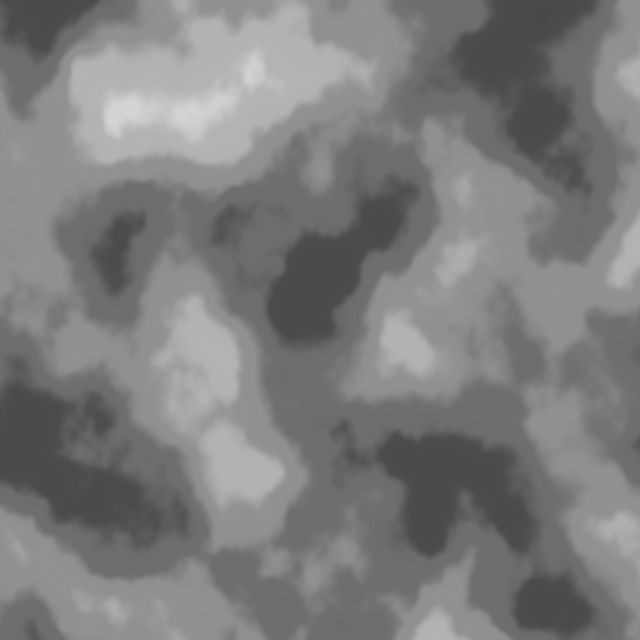
A WebGL 2 fragment shader for this texture map:

```glsl
#version 300 es
precision highp float;
// Soft grey terraces, like a blurred relief map seen from above.
// Fractal gradient noise gives a height, which is rounded into
// evenly spaced tones whose borders vary from crisp to hazy.

uniform vec2 u_resolution;
out vec4 fragColor;

float hash(vec2 p) {
    return fract(sin(dot(p, vec2(127.1, 311.7))) * 43758.5453);
}

// Slope contribution of one lattice corner
float corner(vec2 cell, vec2 offset) {
    float angle = 6.2832 * hash(cell);
    return dot(vec2(cos(angle), sin(angle)), offset);
}

float gradientNoise(vec2 p) {
    vec2 i = floor(p), f = fract(p);
    vec2 s = f * f * f * (f * (f * 6.0 - 15.0) + 10.0);
    vec2 e = vec2(1.0, 0.0);
    float low = mix(corner(i, f), corner(i + e.xy, f - e.xy), s.x);
    float high = mix(corner(i + e.yx, f - e.yx), corner(i + e.xx, f - e.xx), s.x);
    return mix(low, high, s.y);
}

float fractalNoise(vec2 p) {
    float sum = 0.0, amplitude = 1.0;
    mat2 turn = mat2(0.8, 0.6, -0.6, 0.8);
    for (int octave = 0; octave < 5; octave++) {
        sum += amplitude * gradientNoise(p);
        p = turn * p * 2.03 + 17.3;
        amplitude *= 0.43;
    }
    return sum;
}

// Flat steps joined by smooth ramps of the given half width
float terrace(float height, float ramp) {
    return floor(height) + smoothstep(0.5 - ramp, 0.5 + ramp, fract(height));
}

void main() {
    vec2 uv = gl_FragCoord.xy / u_resolution;

    // Height in units of one tone step, slightly stretched upright
    float height = 1.42 + 3.6 * fractalNoise(uv * vec2(3.9, 3.3) + vec2(5.3, 2.7));

    // Deep hollows flatten out, so the darkest tone stays rare
    height = max(height, 0.4 * height);

    // Border softness drifts slowly across the canvas
    float haze = smoothstep(-0.3, 0.4, gradientNoise(uv * 6.0 + 41.0));
    float level = terrace(height, mix(0.24, 0.42, haze));

    // A little of the raw height keeps the plateaus gently shaded
    level = mix(level, height, 0.08);
    float grey = clamp(0.295 + 0.135 * level, 0.14, 0.86);
    fragColor = vec4(vec3(grey), 1.0);
}
```
